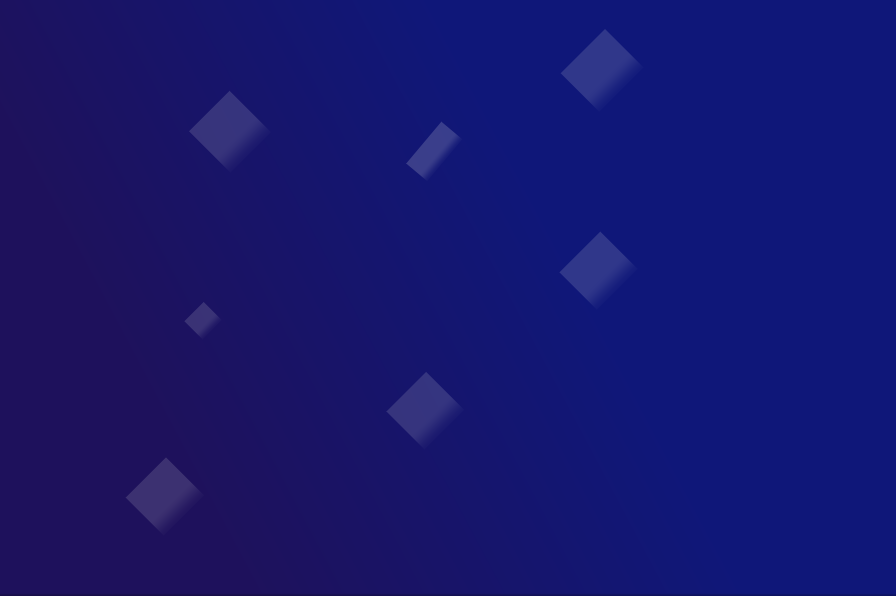
Write a Shadertoy shader that draws this background.

```glsl
// Pale translucent tiles floating over a slanted purple-to-blue gradient.
// Each tile is a rotated box distance function, blended as a white veil
// that thins out toward its lower right side.

// Signed distance to an axis-aligned box
float boxDistance(vec2 p, vec2 halfSize) {
    vec2 d = abs(p) - halfSize;
    return length(max(d, 0.0)) + min(max(d.x, d.y), 0.0);
}

// Coverage of one tile, fading across its short axis
float tileVeil(vec2 p, vec2 halfSize, float angle, float pixel) {
    float c = cos(angle), s = sin(angle);
    vec2 local = vec2(c * p.x + s * p.y, s * p.x - c * p.y);
    float cover = 1.0 - smoothstep(-0.6 * pixel, 0.6 * pixel, boxDistance(local, halfSize));
    float fade = smoothstep(0.25, 1.05, local.y / halfSize.y);
    return cover * mix(1.0, 0.12, fade);
}

void mainImage(out vec4 fragColor, in vec2 fragCoord) {
    // Height is 1, width is 1.5
    vec2 p = fragCoord / iResolution.xy * vec2(1.5, 1.0);
    float pixel = 1.0 / iResolution.y;

    // Slanted background gradient
    vec3 purple = vec3(0.118, 0.068, 0.360);
    vec3 blue = vec3(0.060, 0.092, 0.475);
    float slant = p.x + 0.53 * p.y;
    vec3 color = mix(purple, blue, clamp((slant - 0.42) / 0.83, 0.0, 1.0));

    // Tiles: centre, then half length and half width
    vec4 tiles[7] = vec4[7](
        vec4(0.385, 0.779, 0.0480, 0.0490),
        vec4(1.008, 0.882, 0.0525, 0.0456),
        vec4(0.727, 0.746, 0.0458, 0.0229),
        vec4(1.002, 0.546, 0.0483, 0.0442),
        vec4(0.340, 0.462, 0.0228, 0.0215),
        vec4(0.712, 0.311, 0.0470, 0.0450),
        vec4(0.276, 0.167, 0.0477, 0.0450));
    for (int i = 0; i < 7; i++) {
        vec4 tile = tiles[i];
        // The slim tile stands steeper and slightly brighter
        bool slim = tile.z > 1.5 * tile.w;
        float angle = radians(slim ? 50.0 : 45.0);
        float veil = tileVeil(p - tile.xy, tile.zw, angle, pixel);
        color = mix(color, vec3(1.0, 1.0, 0.97), veil * (slim ? 0.17 : 0.135));
    }

    // Thin shade along the bottom edge
    color *= 1.0 - 0.2 * (1.0 - smoothstep(0.001, 0.005, p.y));

    fragColor = vec4(color, 1.0);
}
```
